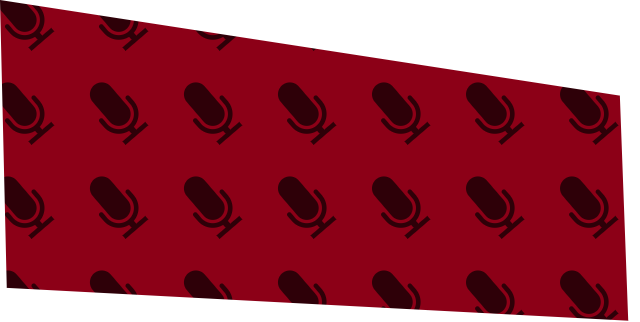
Give the GLSL for this pattern, as a Shadertoy shader.

```glsl
#define TILE 0.292
#define HUB_OFFSET vec2(0.0767, 0.062)
#define TILT 0.71
#define CAPSULE_LENGTH 0.276
#define CAPSULE_RADIUS 0.1265
#define CRADLE_RADIUS 0.186
#define CRADLE_ARM 0.068
#define STROKE 0.0245
#define RED vec3(0.55, 0.0, 0.09)
#define DARK vec3(0.18, 0.0, 0.03)
#define PAPER vec3(1.0)

float boxDistance(vec2 p, vec2 halfSize) {
    vec2 d = abs(p) - halfSize;
    return length(max(d, 0.0)) + min(max(d.x, d.y), 0.0);
}

// Signed distance to the line a-b, negative on the inner side
float edgeDistance(vec2 p, vec2 a, vec2 b) {
    vec2 e = normalize(b - a);
    return dot(p - a, vec2(e.y, -e.x));
}

// Slanted panel, y pointing down
float panelDistance(vec2 p) {
    vec2 corners[4] = vec2[4](vec2(0.0), vec2(1.925, 0.297),
                              vec2(1.951, 0.996), vec2(0.021, 0.894));
    float d = -1e3;
    for (int i = 0; i < 4; i++)
        d = max(d, edgeDistance(p, corners[i], corners[(i + 1) % 4]));
    return d;
}

// Upright microphone: origin at the lower capsule centre, y pointing to its foot
float microphoneDistance(vec2 p) {
    float capsule = length(vec2(p.x, p.y - clamp(p.y, -CAPSULE_LENGTH, 0.0))) - CAPSULE_RADIUS;

    // U-shaped cradle with round ends
    float cradle = p.y > 0.0
        ? abs(length(p) - CRADLE_RADIUS)
        : length(vec2(abs(p.x) - CRADLE_RADIUS, min(p.y + CRADLE_ARM, 0.0)));
    cradle -= STROKE;

    // Stem and foot
    float stem = boxDistance(p - vec2(0.0, 0.23), vec2(0.033, 0.045));
    float foot = boxDistance(p - vec2(0.0, 0.272), vec2(0.16, STROKE));
    return min(min(capsule, cradle), min(stem, foot));
}

float coverage(float d) {
    return clamp(0.5 - d * iResolution.y, 0.0, 1.0);
}

void mainImage(out vec4 fragColor, in vec2 fragCoord) {
    vec2 p = fragCoord / iResolution.y;
    p.y = 1.0 - p.y;

    // Repeat on a square grid, then turn into the microphone's frame
    vec2 cell = fract((p - HUB_OFFSET) / TILE + 0.5) - 0.5;
    float c = cos(TILT), s = sin(TILT);
    vec2 local = vec2(c * cell.x - s * cell.y, s * cell.x + c * cell.y);

    vec3 color = mix(RED, DARK, coverage(microphoneDistance(local) * TILE));
    color = mix(PAPER, color, coverage(panelDistance(p)));
    fragColor = vec4(color, 1.0);
}
```
